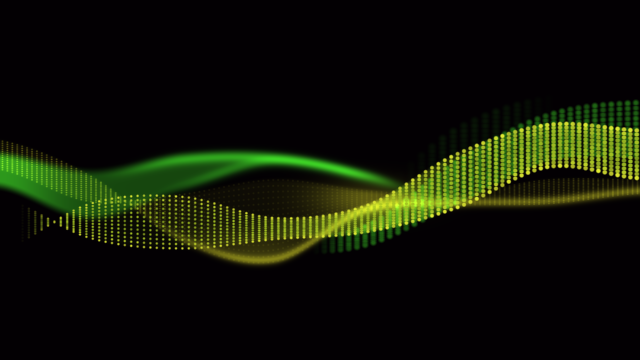
A WebGL 2 fragment shader for this background:

```glsl
#version 300 es
precision highp float;

uniform vec2 u_resolution;
out vec4 fragColor;

// Each edge is a spline through eight evenly spaced heights.
struct Ribbon {
    vec4 lowLeft, lowRight;
    vec4 highLeft, highRight;
};

float hash(vec2 p) {
    return fract(sin(dot(p, vec2(127.1, 311.7))) * 43758.5453);
}

float knot(vec4 left, vec4 right, int i) {
    i = clamp(i, 0, 7);
    return i < 4 ? left[i] : right[i - 4];
}

// Catmull-Rom curve, x from 0 to 1
float spline(float x, vec4 left, vec4 right) {
    float t = clamp(x, 0.0, 1.0) * 7.0;
    int i = min(int(t), 6);
    t -= float(i);
    float a = knot(left, right, i - 1), b = knot(left, right, i);
    float c = knot(left, right, i + 1), d = knot(left, right, i + 2);
    return b + 0.5 * t * (c - a + t * (2.0 * a - 5.0 * b + 4.0 * c - d
        + t * (3.0 * (b - c) + d - a)));
}

vec2 ribbonEdges(float x, Ribbon r) {
    return vec2(spline(x, r.lowLeft, r.lowRight), spline(x, r.highLeft, r.highRight));
}

float bump(float x, float center, float width) {
    float d = (x - center) / width;
    return exp(-d * d);
}

float band(float y, vec2 edges, float soft) {
    float low = min(edges.x, edges.y), high = max(edges.x, edges.y);
    return smoothstep(low - soft, low + soft, y) * (1.0 - smoothstep(high - soft, high + soft, y));
}

float window(float x, float start, float end, float soft) {
    return smoothstep(start - soft, start + soft, x) * (1.0 - smoothstep(end - soft, end + soft, x));
}

// Round dots laid between the ribbon edges: x is coverage, y is the row from 0 to 1
vec2 dotSheet(vec2 uv, float aspect, Ribbon r, vec2 grid, float radius, float soft) {
    float column = floor(uv.x * grid.x);
    float x = (column + 0.5) / grid.x;
    vec2 edges = ribbonEdges(x, r);
    float span = edges.y - edges.x;
    span = abs(span) < 0.001 ? 0.001 : span;
    float row = clamp(floor((uv.y - edges.x) / span * grid.y + 0.5), 0.0, grid.y);
    float v = row / grid.y;
    float d = length(vec2((uv.x - x) * aspect, uv.y - edges.x - span * v));
    float coverage = 1.0 - smoothstep(radius - soft, radius + soft, d);
    return vec2(coverage * mix(0.75, 1.0, hash(vec2(column, row))), v);
}

void main() {
    vec2 uv = gl_FragCoord.xy / u_resolution;
    float aspect = u_resolution.x / u_resolution.y;
    float soft = 0.001 + 0.6 / u_resolution.y;
    float x = uv.x, y = uv.y;

    Ribbon gold = Ribbon(vec4(0.45, 0.338, 0.310, 0.336), vec4(0.356, 0.424, 0.537, 0.505),
                         vec4(0.306, 0.435, 0.453, 0.394), vec4(0.428, 0.572, 0.653, 0.637));
    Ribbon olive = Ribbon(vec4(0.609, 0.509, 0.329, 0.273), vec4(0.41, 0.430, 0.435, 0.463),
                          vec4(0.53, 0.44, 0.46, 0.50), vec4(0.47, 0.46, 0.50, 0.50));
    Ribbon silk = Ribbon(vec4(0.483, 0.394, 0.480, 0.552), vec4(0.510, 0.43, 0.40, 0.40),
                         vec4(0.572, 0.523, 0.568, 0.570), vec4(0.520, 0.44, 0.40, 0.40));
    Ribbon leaf = Ribbon(vec4(0.30), vec4(0.32, 0.44, 0.56, 0.57),
                         vec4(0.33), vec4(0.37, 0.55, 0.68, 0.715));
    Ribbon shade = Ribbon(vec4(0.38), vec4(0.42, 0.56, 0.66, 0.68),
                          vec4(0.40), vec4(0.45, 0.64, 0.725, 0.72));

    vec3 green = vec3(0.20, 0.72, 0.12);
    vec3 yellow = vec3(0.88, 0.92, 0.20);
    vec3 lime = vec3(0.50, 0.66, 0.10);
    vec3 moss = vec3(0.46, 0.46, 0.08);
    vec3 color = vec3(0.01, 0.0, 0.01);

    // Distant blurred dots
    vec2 dots = dotSheet(uv, aspect, shade, vec2(60.0, 6.0), 0.009, 0.008);
    color += green * 0.12 * dots.x * window(x, 0.66, 0.83, 0.05);

    // Smooth green sheet with two bright folds
    vec2 edges = ribbonEdges(x, silk);
    float fade = 1.0 - smoothstep(0.53, 0.66, x);
    float fill = 0.38 + 0.45 * bump(x, 0.0, 0.09);
    float folds = 0.55 * bump(y, edges.y - 0.01, 0.016) * smoothstep(0.14, 0.30, x)
                + 0.40 * bump(y, edges.x, 0.016) * smoothstep(0.22, 0.36, x);
    color += green * fade * (fill * band(y, edges, 0.016) + folds);

    // Olive mesh with a glowing lower fold
    edges = ribbonEdges(x, olive);
    dots = dotSheet(uv, aspect, olive, vec2(130.0, 14.0), 0.0022, soft);
    float lobe = bump(x, 0.40, 0.13);
    float haze = 0.10 + 0.35 * lobe * smoothstep(0.40, 0.28, y) + 0.25 * bump(x, 0.58, 0.08);
    color += moss * haze * band(y, edges, 0.010);
    color += moss * 0.7 * bump(y, edges.x + 0.006, 0.013) * smoothstep(0.18, 0.40, x);
    color += moss * dots.x * (0.15 + 0.5 * (1.0 - smoothstep(0.15, 0.35, x)) + 0.2 * smoothstep(0.72, 0.82, x));
    color += moss * 0.4 * bump(x, 0.57, 0.08) * bump(y, 0.45, 0.05);

    // Green dots behind the golden ribbon
    dots = dotSheet(uv, aspect, leaf, vec2(78.0, 10.0), 0.0075, 0.005);
    color += green * 0.55 * dots.x * smoothstep(0.48, 0.56, x);

    // Golden dotted ribbon in front
    edges = ribbonEdges(x, gold);
    float glow = bump(x, 0.58, 0.12);
    color += lime * (0.06 + 0.42 * glow) * band(y, edges, 0.008) * smoothstep(0.06, 0.2, x);
    float radius = mix(0.0030, 0.0062, smoothstep(0.25, 0.95, x));
    dots = dotSheet(uv, aspect, gold, vec2(100.0, 12.0), radius, soft);
    float rim = pow(abs(2.0 * dots.y - 1.0), 4.0);
    vec3 dotColor = mix(mix(yellow, lime, 0.65), yellow, rim);
    color = mix(color, dotColor, dots.x * smoothstep(0.025, 0.10, x));

    fragColor = vec4(min(color, 1.0), 1.0);
}
```
